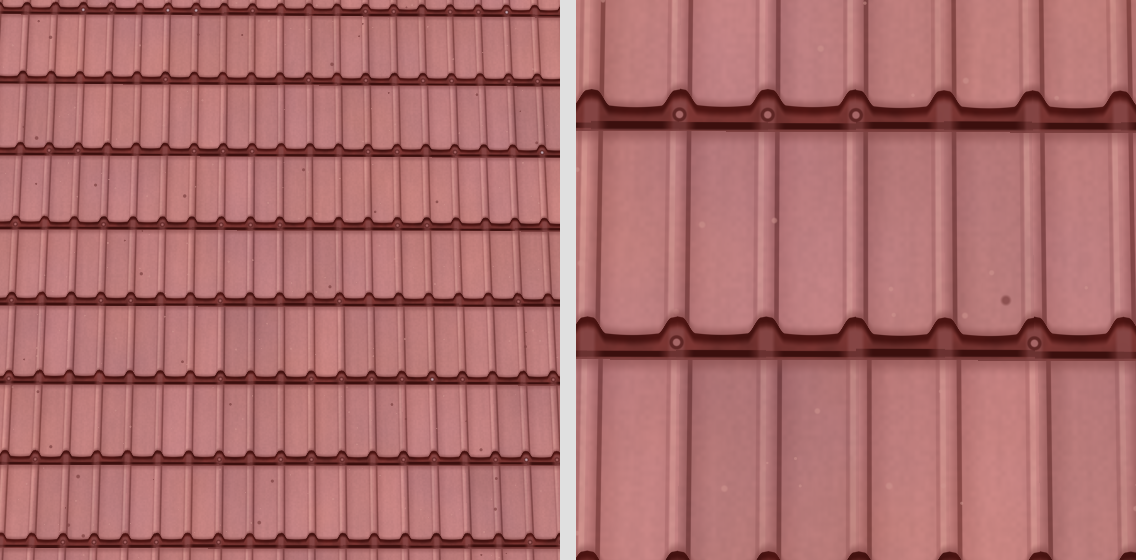
Left: the whole. Right: its middle third, enlarged.
Write a WebGL 2 fragment shader that draws this texture.

```glsl
#version 300 es
precision highp float;
uniform vec2 u_resolution;
out vec4 outColor;

#define ROW_START 0.0286
#define ROW_PITCH 0.1217
#define ROW_GROWTH 0.00202
#define COLUMN_PITCH 0.0503
#define COLUMN_GROWTH 0.0055
#define RIDGE_HALF 0.095
#define LIP_EDGE 0.893
#define ARCH_RISE 0.06
#define TILE_VARIATION 0.045
#define STAIN_AMOUNT 0.07

const vec3 CLAY_LIGHT = vec3(0.755, 0.500, 0.497);
const vec3 CLAY_MID = vec3(0.650, 0.400, 0.400);
const vec3 CLAY_DARK = vec3(0.500, 0.265, 0.262);
const vec3 LIP_FACE = vec3(0.430, 0.185, 0.175);
const vec3 SHADOW = vec3(0.270, 0.070, 0.062);
const vec3 HIGHLIGHT = vec3(0.810, 0.580, 0.555);

float hash(vec2 p) {
  vec3 q = fract(vec3(p.xyx) * 0.1031);
  q += dot(q, q.yzx + 33.33);
  return fract((q.x + q.y) * q.z);
}

float noise(vec2 p) {
  vec2 i = floor(p), f = fract(p);
  f = f * f * (3.0 - 2.0 * f);
  return mix(mix(hash(i), hash(i + vec2(1, 0)), f.x),
             mix(hash(i + vec2(0, 1)), hash(i + vec2(1, 1)), f.x), f.y);
}

float fbm(vec2 p) {
  float sum = 0.0, amp = 0.5;
  for (int i = 0; i < 4; i++) {
    sum += amp * noise(p);
    p = p * 2.03 + 17.1;
    amp *= 0.5;
  }
  return sum;
}

// Soft stroke of the given half width around distance zero
float stroke(float dist, float halfWidth, float blur) {
  return 1.0 - smoothstep(halfWidth - blur, halfWidth + blur, abs(dist));
}

// Sparse round specks, one candidate per cell
float specks(vec2 p, float density, float radius) {
  vec2 cell = floor(p);
  vec2 centre = 0.3 + 0.4 * vec2(hash(cell + 5.3), hash(cell + 9.7));
  float size = radius * (0.5 + hash(cell + 2.1));
  float present = step(hash(cell + 31.0), density);
  return present * (1.0 - smoothstep(size * 0.4, size, length(fract(p) - centre)));
}

void main() {
  vec2 p = gl_FragCoord.xy / u_resolution;
  float pixel = 1.0 / u_resolution.y;

  // Rows grow downwards and tilt slightly towards the top
  float depth = 1.0 - p.y;
  float drop = depth - (p.x - 0.5) * 0.006 * p.y - ROW_START;
  float slope = sqrt(ROW_PITCH * ROW_PITCH + 4.0 * ROW_GROWTH * drop);
  float rowPos = (slope - ROW_PITCH) / (2.0 * ROW_GROWTH);
  float row = floor(rowPos);
  float v = rowPos - row;
  float blurV = 0.8 * pixel / slope;

  // Columns fan out from the middle
  float pitch = COLUMN_PITCH + COLUMN_GROWTH * depth;
  float colPos = (p.x - 0.5007) / pitch + 0.05 * (hash(vec2(row + 20.0, 3.0)) - 0.5);
  float ridge = floor(colPos + 0.5);
  float u = colPos - ridge;
  float pan = fract(colPos);
  float d = abs(u);
  float blurU = 0.8 * pixel / pitch;
  vec2 panId = vec2(floor(colPos), row) + 60.0;
  vec2 tileId = vec2(floor(colPos * 0.5), row) + 90.0;

  // Pan shading: dim beside the ridge, brighter across the middle
  float light = 0.32 + 0.58 * smoothstep(0.1, 0.42, pan);
  light -= 0.16 * smoothstep(0.7, 0.92, pan);
  light += 0.22 * smoothstep(0.0, 0.65, v) - 0.12;
  vec3 color = mix(CLAY_MID, CLAY_LIGHT, light);

  // Raised ridge with a bright left flank and a dark right seam
  float onRidge = stroke(u, RIDGE_HALF, blurU);
  color = mix(color, mix(CLAY_LIGHT, CLAY_MID, smoothstep(-0.04, 0.1, u)), onRidge);
  float wear = 0.5 + 0.5 * noise(vec2(ridge * 7.0, rowPos * 6.0) + 40.0);
  color = mix(color, CLAY_MID, 0.6 * stroke(u + 0.125, 0.02, blurU));
  color = mix(color, HIGHLIGHT, 0.75 * wear * stroke(u + 0.065, 0.03, blurU));
  color = mix(color, CLAY_DARK, 0.95 * stroke(u - 0.115, 0.026, blurU));

  // Weathering: tile tone, stains, vertical streaks, grain
  float tone = TILE_VARIATION * (hash(panId) + hash(tileId) - 1.0);
  tone += STAIN_AMOUNT * (fbm(p * 14.0) - 0.47);
  tone += 0.05 * (fbm(vec2(colPos * 9.0, rowPos * 2.5) + 70.0) - 0.47);
  tone += 0.035 * (noise(p * 330.0) - 0.5);
  color *= 1.0 + tone;
  color += vec3(0.015, 0.004, -0.012) * (fbm(p * 9.0 + 50.0) - 0.47) * 3.0;
  color = mix(color, HIGHLIGHT, 0.55 * specks(p * 70.0, 0.05, 0.13));
  color = mix(color, CLAY_DARK, 0.75 * specks(p * 38.0 + 11.0, 0.025, 0.12));

  // Shade cast on the head of each tile by the row above
  color = mix(color, CLAY_DARK, 0.45 * (1.0 - smoothstep(0.0, 0.07, v)));

  // Scalloped lip: sags over the pan, arches over the ridge
  float arch = 1.0 - smoothstep(0.06, 0.21, d);
  float side = pow(1.0 - 2.0 * d, 2.0);
  float edge = LIP_EDGE - 0.02 * side - ARCH_RISE * arch;
  edge += 0.008 * (hash(tileId + 4.0) - 0.5);
  float below = v - edge;
  color = mix(color, CLAY_DARK, 0.5 * smoothstep(-0.045, 0.0, below));

  vec3 lip = mix(SHADOW, LIP_FACE, smoothstep(0.015, 0.055, below));
  lip *= 0.85 + 0.4 * fbm(p * 60.0);
  float underArch = stroke(u, 0.085, blurU + 0.02) * smoothstep(0.035, 0.065, below);
  lip = mix(lip, CLAY_DARK * 1.06, 0.85 * underArch);

  // Dark gap under the lip, varying from tile to tile
  float gapY = 0.974 + 0.012 * (hash(tileId + 8.0) - 0.5);
  float gapWidth = 0.012 + 0.008 * hash(panId + 6.0);
  float gap = stroke(v - gapY, gapWidth, blurV);
  lip = mix(lip, SHADOW * 0.85, gap * (1.0 - 0.65 * arch));
  lip = mix(lip, CLAY_DARK, smoothstep(gapY + 0.008, 1.0, v) * 0.8);
  color = mix(color, lip, smoothstep(-blurV, blurV, below));

  // Screws on some ridges, a few of them pale
  vec2 ridgeId = vec2(ridge, row) + 130.0;
  float screwDist = length(vec2(u * pitch, (v - 0.925) * slope));
  float hasScrew = step(hash(ridgeId), 0.5);
  vec3 screwColor = mix(CLAY_MID, vec3(0.76, 0.66, 0.70), step(0.85, hash(ridgeId + 7.0)));
  color = mix(color, SHADOW, 0.6 * hasScrew * stroke(screwDist, 0.0042, pixel));
  color = mix(color, screwColor, hasScrew * stroke(screwDist, 0.0022, pixel));

  outColor = vec4(clamp(color, 0.0, 1.0), 1.0);
}
```
